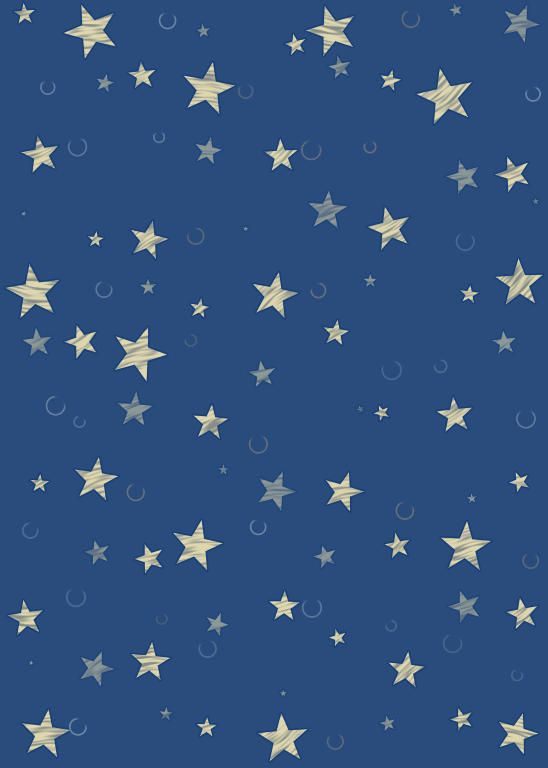
This pattern is drawn by a WebGL 1 fragment shader. Its source:

```glsl
precision highp float;

uniform vec2 u_resolution;

const vec2 GRID = vec2(9.0, 12.0);
const vec3 NIGHT = vec3(0.16, 0.30, 0.49);
const vec3 HALO = vec3(0.08, 0.24, 0.46);
const vec3 CREAM = vec3(0.87, 0.84, 0.68);
const vec3 PENCIL = vec3(0.52, 0.55, 0.53);

vec2 hash2(vec2 p) {
  p = vec2(dot(p, vec2(127.1, 311.7)), dot(p, vec2(269.5, 183.3)));
  return fract(sin(p) * 43758.55);
}

float gradientNoise(vec2 p) {
  vec2 i = floor(p), f = fract(p);
  vec2 u = f * f * f * (f * (f * 6.0 - 15.0) + 10.0);
  vec2 e = vec2(0.0, 1.0);
  float a = dot(hash2(i) * 2.0 - 1.0, f);
  float b = dot(hash2(i + e.yx) * 2.0 - 1.0, f - e.yx);
  float c = dot(hash2(i + e.xy) * 2.0 - 1.0, f - e.xy);
  float d = dot(hash2(i + e.yy) * 2.0 - 1.0, f - e.yy);
  return mix(mix(a, b, u.x), mix(c, d, u.x), u.y);
}

vec2 rotate(vec2 p, float angle) {
  float c = cos(angle), s = sin(angle);
  return vec2(c * p.x - s * p.y, s * p.x + c * p.y);
}

// Signed distance to a five-pointed star, one tip up
float starDistance(vec2 p, float radius) {
  float sector = 1.256637;
  float a = mod(atan(p.x, p.y) + 0.5 * sector, sector) - 0.5 * sector;
  vec2 v = length(p) * vec2(cos(a), abs(sin(a))) - vec2(radius, 0.0);
  vec2 edge = radius * vec2(-0.676, 0.235);
  float h = clamp(dot(v, edge) / dot(edge, edge), 0.0, 1.0);
  float inside = sign(edge.x * v.y - edge.y * v.x);
  return -inside * length(v - edge * h);
}

// Hand-hatched star with a thin dark rim
vec3 drawStar(vec3 color, vec2 p, float radius, float opacity, vec2 seed, float px) {
  float d = starDistance(rotate(p, (seed.x - 0.5) * 0.8), radius);
  float rim = 1.0 - smoothstep(0.0008, 0.0035, d);
  color = mix(color, HALO, rim * opacity * 0.9);

  vec2 q = rotate(p, 0.2 - seed.y);
  q.y += 0.0015 * sin(q.x * 90.0 + seed.x * 6.0);
  float strokes = gradientNoise(q * vec2(32.0, 260.0) + seed * 90.0);
  vec3 fill = mix(PENCIL, CREAM, smoothstep(-0.38, 0.2, strokes));
  fill = mix(NIGHT, fill, opacity);
  return mix(color, fill, 1.0 - smoothstep(-0.6 * px, 0.7 * px, d));
}

// Faint thin ring that fades out on one side
vec3 drawRing(vec3 color, vec2 p, float radius, vec2 seed, float px) {
  float d = abs(length(p) - radius);
  float line = 1.0 - smoothstep(0.0003, 0.0004 + 1.1 * px, d);
  vec2 q = rotate(p, (seed.x - 0.5) * 1.6);
  float fade = 1.0 - smoothstep(0.45, 0.95, q.y / radius);
  vec3 ink = mix(vec3(0.50, 0.49, 0.48), vec3(0.50, 0.61, 0.70), step(0.5, seed.y));
  return mix(color, ink, line * fade * mix(0.3, 0.75, fract(seed.y * 2.0)));
}

void main() {
  float px = 1.0 / u_resolution.y;
  vec2 p = gl_FragCoord.xy * px;
  vec2 size = u_resolution * px;
  vec2 pitch = size / GRID;
  vec2 home = floor(p / pitch);
  vec3 color = NIGHT;

  for (int j = -1; j <= 1; j++) {
    for (int i = -1; i <= 1; i++) {
      vec2 cell = home + vec2(float(i), float(j));
      if (any(lessThan(cell, vec2(0.0))) || any(greaterThanEqual(cell, GRID))) continue;
      vec2 seed = hash2(cell + 17.0);

      // Evenly spread rank picks the kind and size
      float rank = fract(dot(cell, vec2(0.7549, 0.5698)) + 0.1 * seed.x);
      float radius;
      if (rank < 0.39) radius = 0.010 + 0.029 * pow(1.0 - rank / 0.39, 1.25);
      else if (rank < 0.66) radius = 0.003 + 0.024 * pow((0.66 - rank) / 0.27, 1.3);
      else radius = mix(0.005, 0.0125, sqrt((rank - 0.66) / 0.34));

      // Jitter plus a smooth drift breaks up the rows
      vec2 jitter = (hash2(cell + 53.0) * 2.0 - 1.0) * max(0.5 - radius * 12.0, 0.1);
      vec2 drift = 0.55 * vec2(gradientNoise(cell * 0.31 + 3.7),
                               gradientNoise(cell * 0.31 + 41.3));
      vec2 center = (cell + 0.5 + jitter + drift) * pitch;
      center = clamp(center, vec2(radius + 0.004), size - radius - 0.004);

      vec2 local = p - center;
      if (rank < 0.39) color = drawStar(color, local, radius, 1.0, seed, px);
      else if (rank < 0.66) color = drawStar(color, local, radius, 0.55, seed, px);
      else color = drawRing(color, local, radius, seed, px);
    }
  }
  gl_FragColor = vec4(color, 1.0);
}
```
